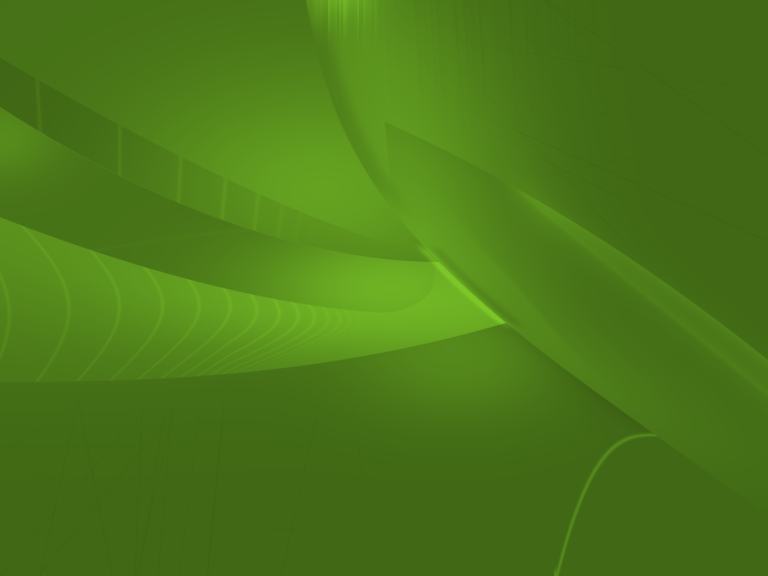
Write a Shadertoy shader that draws this background.

```glsl
// Abstract green backdrop: overlapping translucent leaf folds with ribs, glows and fine scratches.

const vec3  TINT        = vec3(0.62, 1.0, 0.2);   // hue of every surface
const float BASE        = 0.41;                   // darkest brightness
const float SPINE_BEND  = 0.75;                   // height over which the spine turns
const float TIP_X       = 0.755;                  // right end of the rounded fold
const float RIB_LIGHT   = 0.045;
const float SCRATCH     = 0.022;
const int   SCRATCHES   = 12;

float hash(float n) { return fract(sin(n * 127.1) * 4375.85); }

// Smooth mask of the positive side of a signed distance
float inside(float d) {
    float w = 0.9 / iResolution.y;
    return smoothstep(-w, w, d);
}

float glow(vec2 p, vec2 center, vec2 radius) {
    vec2 d = (p - center) / radius;
    return exp(-dot(d, d));
}

float ridge(float d, float width) { return exp(-d * d / (width * width)); }

// Boundary curves
float spineX(float y) {
    float t = 1.0 - y, u = min(t / SPINE_BEND, 1.0);
    return 0.531 + 0.2 * t + 1.2 * (SPINE_BEND * u * u * u * (1.0 - 0.5 * u) + max(t - SPINE_BEND, 0.0));
}
float sweep(float x, float endX, float power) { return pow(max(1.0 - x / endX, 0.0), power); }
float foldY(float x)  { return 0.56 + 0.34 * sweep(x, 0.75, 1.3); }
float upperY(float x) { return 0.545 + 0.269 * sweep(x, 0.75, 1.8); }
float lowerY(float x) { return 0.337 + 0.102 * pow(x / 0.877, 2.5); }
float middleY(float x) {
    float s = clamp((x - 0.66) / 0.095, 0.0, 1.0);
    return 0.457 + 0.166 * sweep(x, 0.68, 1.6) + 0.063 * (1.0 - sqrt(1.0 - s * s));
}

// Ribs whose spacing shrinks geometrically toward limitX
float ribs(float x, float limitX, float span, float ratio) {
    float gap = max(limitX - x, 0.01);
    float n = log(gap / span) / log(ratio);
    float d = abs(fract(n + 0.5) - 0.5) * gap * -log(ratio);
    return ridge(d, 0.0035) * smoothstep(0.02, 0.22, gap);
}

// Random straight hairlines around a center
float scratches(vec2 p, vec2 center, float seed, float turn) {
    float sum = 0.0;
    for (int i = 0; i < SCRATCHES; i++) {
        float k = float(i) + seed;
        float a = turn + (hash(k) - 0.5) * 1.1;
        vec2 q = p - center - (vec2(hash(k + 31.0), hash(k + 67.0)) - 0.5) * 0.7;
        sum += ridge(dot(q, vec2(-sin(a), cos(a))), 0.0014) * (0.3 + 0.7 * hash(k + 9.0));
    }
    return min(sum, 1.5);
}

float wallLight(vec2 p) {
    float g = 0.445 + 0.19 * glow(p, vec2(0.56, 0.67), vec2(0.33, 0.2));
    float band = inside(foldY(p.x) - p.y);
    g -= 0.045 * band * smoothstep(0.75, 0.5, p.x);
    g += RIB_LIGHT * band * ribs(p.x + 0.12 * (p.y - upperY(p.x)) * (p.x - 0.2) * -4.0, 0.6, 0.53, 0.74);
    return g;
}

float bandLight(vec2 p) {
    float g = 0.45 + 0.1 * glow(p, vec2(0.0, 0.76), vec2(0.1, 0.07));
    g += 0.25 * glow(p, vec2(0.68, 0.5), vec2(0.25, 0.11));
    float vein = p.y - 0.5 - 0.11 * sin(2.0 * p.x + 0.3);
    return g + 0.012 * ridge(vein, 0.003);
}

float leafLight(vec2 p) {
    float v = (p.y - lowerY(p.x)) / max(middleY(p.x) - lowerY(p.x), 0.02);
    float g = 0.47 + 0.1 * smoothstep(0.0, 1.0, v) * smoothstep(0.8, 0.2, p.x);
    g += 0.24 * glow(p, vec2(0.74, 0.48), vec2(0.37, 0.13));
    float bow = v - mix(0.4, 0.8, min(p.x / 0.4, 1.0));
    return g + RIB_LIGHT * ribs(p.x + 0.26 * bow * bow, 0.706, 0.69, 0.85);
}

float floorLight(vec2 p) {
    float g = BASE + 0.11 * glow(p, vec2(0.8, 0.38), vec2(0.19, 0.11));
    g += 0.03 * exp(-max(lowerY(p.x) - p.y, 0.0) / 0.08);
    g -= 0.045 * exp(-abs(spineX(p.y) - p.x) / 0.04) * smoothstep(0.2, 0.3, p.y);
    float fade = smoothstep(0.36, 0.2, p.y) * smoothstep(0.9, 0.5, p.x);
    g -= SCRATCH * fade * (scratches(p, vec2(0.35, 0.12), 3.0, 1.3) + 0.5 * scratches(p, vec2(0.2, 0.15), 40.0, 0.15));
    // Flat petal with a lit rim in the lower right
    float s = clamp((p.x - 0.967) / 0.17, 0.0, 1.0);
    float d = 0.245 * (1.0 - pow(1.0 - s, 2.8)) - p.y;
    float across = d / (1.0 + 3.2 * pow(1.0 - s, 1.8));
    g = mix(g, BASE, inside(across) * step(0.967, p.x));
    return g + 0.13 * ridge(across, 0.0028) * step(0.962, p.x);
}

float sailLight(vec2 p, float d) {
    float g = BASE + 0.2 * glow(p, vec2(0.7, 0.68), vec2(0.2, 0.28));
    g += 0.08 * glow(p, vec2(0.62, 0.95), vec2(0.13, 0.15));
    float fringe = 0.03 * hash(floor(p.x * 260.0));
    g += 0.2 * glow(p, vec2(0.59, 1.01 + fringe), vec2(0.06, 0.055));
    g -= 0.05 * smoothstep(0.045, 0.015, d) * smoothstep(0.6, 0.7, p.y) * smoothstep(1.0, 0.9, p.y);
    g += 0.08 * exp(-d * d / 0.025) * smoothstep(0.7, 0.5, p.y) * smoothstep(0.08, 0.4, p.y);
    // Soft inner crease beside the spine
    float crease = mix(0.04, 0.1, smoothstep(0.3, 0.55, p.y)) - d;
    g += 0.035 * smoothstep(-0.006, 0.012, crease) * exp(-max(crease, 0.0) / 0.06) * glow(p, vec2(0.9, 0.47), vec2(0.2, 0.14));
    // Overlapping panel and the two long streaks
    float x = p.x - 0.668;
    float panel = 0.788 - 0.44 * x - 0.272 * x * x - p.y;
    g -= 0.05 * inside(panel) * inside(x - 0.1 * panel) * exp(-max(panel, 0.0) / 0.08) * smoothstep(1.0, 0.75, p.x);
    float far = smoothstep(0.85, 0.95, p.x);
    g += 0.09 * far * inside(panel) * exp(-max(panel, 0.0) / 0.025);
    float second = 0.668 - 0.815 * (p.x - 0.9) - p.y;
    g += 0.07 * far * exp(-abs(second) / (second > 0.0 ? 0.012 : 0.035));
    g += 0.025 * far * smoothstep(0.0, 0.03, second) * exp(-max(second, 0.0) / 0.12);
    // Hairlines
    float open = smoothstep(0.02, -0.05, panel);
    g -= SCRATCH * 0.8 * open * smoothstep(0.75, 0.95, p.x) * scratches(p, vec2(1.15, 0.78), 80.0, -0.3);
    float hair = hash(floor((p.x + 0.06 * p.y) * 190.0)) - 0.5;
    return g + 0.016 * hair * open * glow(p, vec2(0.82, 0.98), vec2(0.18, 0.16));
}

void mainImage(out vec4 fragColor, in vec2 fragCoord) {
    vec2 p = fragCoord / iResolution.y;
    p.x *= (4.0 / 3.0) * iResolution.y / iResolution.x;
    float spine = p.x - spineX(p.y);

    // Layers from back to front
    float g = wallLight(p);
    float below = inside(upperY(p.x) - p.y);
    g = mix(g, leafLight(p), below);
    g = mix(g, bandLight(p), below * inside(p.y - middleY(p.x)) * inside(TIP_X - p.x));
    g = mix(g, floorLight(p), inside(lowerY(p.x) - p.y));
    g = mix(g, sailLight(p, max(spine, 0.0)), inside(spine * 0.7));

    // Bright rolled edge on the spine
    float roll = smoothstep(0.425, 0.445, p.y) * smoothstep(0.58, 0.56, p.y);
    g += 0.13 * roll * ridge(spine * 0.7 + 0.004, 0.006);
    g -= 0.05 * roll * ridge(spine * 0.7 - 0.012, 0.007);

    fragColor = vec4(TINT * clamp(g, 0.38, 0.78), 1.0);
}
```
